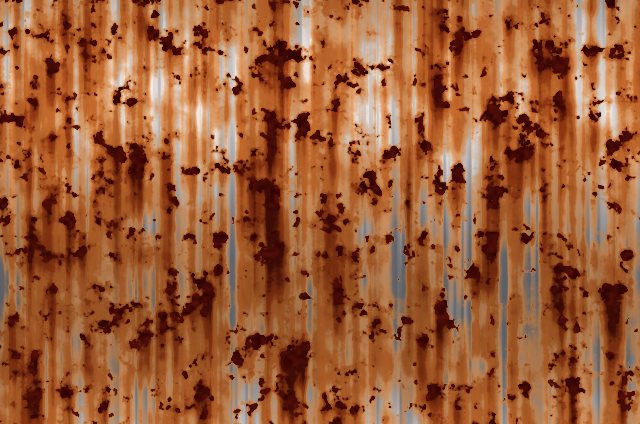
Give the GLSL for this texture, as a Shadertoy shader.

```glsl
#define SPOT_SCALE 25.0
#define SPOT_CUTOFF 0.186
#define SPECK_SCALE 50.0
#define SPECK_CUTOFF 0.235
#define DRIP_LENGTH 0.15
#define DRIP_STEPS 14
#define DRIP_STRENGTH 0.8
#define STREAK_SCALE 33.0
#define CLOUD_SCALE 15.0
#define BASE_RUST 0.39
#define LIGHT_SWING 0.11

const vec3 DARK_STEEL = vec3(0.45, 0.45, 0.47);
const vec3 BRIGHT_STEEL = vec3(0.84, 0.81, 0.79);
const vec3 TAN_RUST = vec3(0.76, 0.53, 0.34);
const vec3 ORANGE_RUST = vec3(0.67, 0.36, 0.15);
const vec3 BROWN_RUST = vec3(0.50, 0.19, 0.06);
const vec3 DEEP_RUST = vec3(0.25, 0.05, 0.02);
const vec3 SCAB_DARK = vec3(0.17, 0.01, 0.01);
const vec3 SCAB_LIGHT = vec3(0.34, 0.06, 0.03);

float hash(vec2 p) {
    return fract(sin(dot(p, vec2(127.1, 311.7))) * 43758.5453);
}

float noise(vec2 p) {
    vec2 cell = floor(p), f = fract(p);
    f = f * f * (3.0 - 2.0 * f);
    float low = mix(hash(cell), hash(cell + vec2(1, 0)), f.x);
    float high = mix(hash(cell + vec2(0, 1)), hash(cell + vec2(1, 1)), f.x);
    return mix(low, high, f.y);
}

// Zero-centred fractal noise, each octave turned to hide the lattice
float fbm(vec2 p, int octaves) {
    float sum = 0.0, amplitude = 0.5;
    for (int i = 0; i < octaves; i++) {
        sum += amplitude * (noise(p) - 0.5);
        p = mat2(1.6, 1.2, -1.2, 1.6) * p + 17.3;
        amplitude *= 0.55;
    }
    return sum;
}

// One vertical strand with its own random phase
float strand(float column, float y) {
    y += 37.0 * hash(vec2(column, 5.0));
    float f = smoothstep(0.0, 1.0, fract(y));
    return mix(hash(vec2(column, floor(y))), hash(vec2(column, floor(y) + 1.0)), f);
}

// Zero-centred vertical streaks
float streaks(vec2 p) {
    float column = floor(p.x);
    float f = smoothstep(0.0, 1.0, fract(p.x));
    return mix(strand(column, p.y), strand(column + 1.0, p.y), f) - 0.5;
}

// Stain that runs down from the spots above
float drip(vec2 p) {
    float sum = 0.0;
    for (int i = 0; i < DRIP_STEPS; i++) {
        float t = float(i) / float(DRIP_STEPS);
        vec2 above = p + vec2(0.0, t * DRIP_LENGTH);
        sum += (1.0 - t) * smoothstep(0.08, 0.24, fbm(above * SPOT_SCALE, 2));
    }
    return 1.6 * sum / float(DRIP_STEPS);
}

// Colour from bare steel through to deep rust
vec3 rustRamp(float rust, vec3 steel) {
    vec3 color = mix(steel, TAN_RUST, smoothstep(0.12, 0.36, rust));
    color = mix(color, ORANGE_RUST, smoothstep(0.34, 0.51, rust));
    color = mix(color, BROWN_RUST, smoothstep(0.54, 0.79, rust));
    return mix(color, DEEP_RUST, smoothstep(0.79, 1.12, rust));
}

void mainImage(out vec4 fragColor, in vec2 fragCoord) {
    vec2 p = fragCoord / iResolution.y;

    // Broad band of light across the sheet
    float glow = cos(6.2832 * (p.y - 0.78));

    // Vertical grain, from wide runs to brushed lines
    float wide = streaks(p * vec2(STREAK_SCALE, 2.8));
    float medium = streaks(p * vec2(STREAK_SCALE * 2.2, 2.9) + 40.0);
    float fine = streaks(p * vec2(STREAK_SCALE * 5.0, 1.6) + 90.0);

    // Spots, specks and clouds
    float spotField = fbm(p * SPOT_SCALE, 4);
    float speckField = fbm(p * SPECK_SCALE + 60.0, 3) + 0.3 * spotField;
    float cloud = fbm(p * CLOUD_SCALE + 130.0, 5);
    float spot = smoothstep(-0.015, 0.015, spotField - SPOT_CUTOFF);
    float speck = smoothstep(-0.02, 0.02, speckField - SPECK_CUTOFF);

    // Total corrosion
    float rust = BASE_RUST + 0.42 * wide + 0.33 * medium + 0.24 * fine + 0.55 * cloud;
    rust += DRIP_STRENGTH * drip(p) * (1.0 + 0.8 * medium + 0.5 * wide);
    rust += 0.16 * smoothstep(0.05, 0.19, spotField);
    rust += 0.2 * smoothstep(0.12, 0.25, speckField) - 0.02 * glow;

    // Lit sheet, then the crusted scabs on top
    vec3 steel = mix(DARK_STEEL, BRIGHT_STEEL, clamp(0.5 + 0.45 * glow + 0.6 * fine, 0.0, 1.0));
    vec3 color = rustRamp(rust, steel) * (1.0 + LIGHT_SWING * glow + 0.16 * fine);
    vec3 scab = mix(SCAB_DARK, SCAB_LIGHT, noise(p * 95.0));
    color = mix(color, scab, max(spot, 0.95 * speck));

    fragColor = vec4(clamp(color, 0.0, 1.0), 1.0);
}
```
